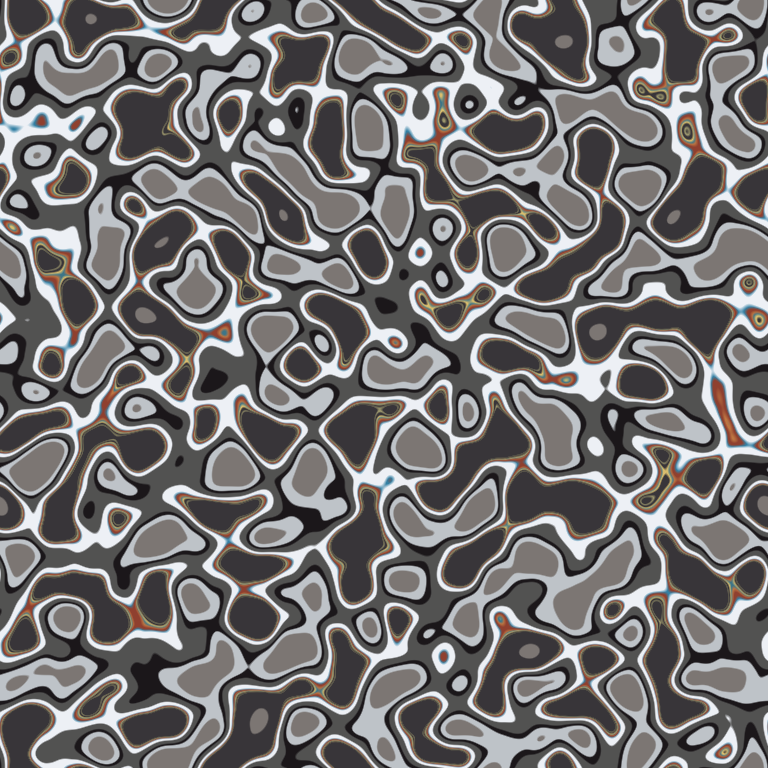
Give the GLSL for this pattern, as a three.js fragment shader.

```glsl
// Seamless contour bands of smooth noise: grey islands, dark pools with thin coloured rims.
#define CELLS 16.0      // noise cells across the canvas
#define EDGE 0.0018     // width of the smoothed edges, in canvas units
#define SPREAD 0.305    // standard deviation of the summed noise
#define SEED 3.0

varying vec2 vUv;

const vec3 STONE  = vec3(0.485, 0.462, 0.450);
const vec3 SILVER = vec3(0.745, 0.765, 0.785);
const vec3 INK    = vec3(0.105, 0.090, 0.100);
const vec3 SLATE  = vec3(0.320, 0.320, 0.318);
const vec3 WHITE  = vec3(0.930, 0.942, 0.962);
const vec3 BLUE   = vec3(0.200, 0.500, 0.640);
const vec3 BRICK  = vec3(0.560, 0.250, 0.185);
const vec3 OCHRE  = vec3(0.740, 0.460, 0.260);
const vec3 TEAL   = vec3(0.240, 0.460, 0.530);
const vec3 YELLOW = vec3(0.850, 0.740, 0.430);
const vec3 OLIVE  = vec3(0.600, 0.580, 0.420);
const vec3 PLUM   = vec3(0.220, 0.208, 0.222);

float hash(vec2 p) {
  return fract(sin(dot(p, vec2(127.1, 311.7))) * 43758.5453);
}

// Slope of one lattice corner; the lattice wraps at the canvas edge
float corner(vec2 cell, vec2 offset, float seed) {
  float angle = 6.28318 * hash(mod(cell, CELLS) + seed * 17.3);
  return dot(vec2(cos(angle), sin(angle)), offset);
}

float gradientNoise(vec2 p, float seed) {
  vec2 i = floor(p);
  vec2 f = p - i;
  vec2 u = f * f * f * (f * (f * 6.0 - 15.0) + 10.0);
  vec2 e = vec2(1.0, 0.0);
  float low  = mix(corner(i, f, seed), corner(i + e.xy, f - e.xy, seed), u.x);
  float high = mix(corner(i + e.yx, f - e.yx, seed), corner(i + e.xx, f - e.xx, seed), u.x);
  return mix(low, high, u.y);
}

// Two lattices shifted by half a cell hide the grid; unit variance
float field(vec2 uv) {
  vec2 p = uv * CELLS;
  return (gradientNoise(p, SEED) + gradientNoise(p + 0.5, SEED + 1.0)) / SPREAD;
}

// Changes to the next colour above a level, covering partial pixels exactly
void band(inout vec3 color, inout vec3 last, vec3 next, float level, float height, float blur) {
  color += (next - last) * clamp((height - level) / blur + 0.5, 0.0, 1.0);
  last = next;
}

void main() {
  float h = field(vUv);
  vec2 slope = vec2(field(vUv + vec2(EDGE, 0.0)), field(vUv + vec2(0.0, EDGE))) - h;
  float blur = length(slope) + 0.008;

  vec3 color = STONE;
  vec3 last = STONE;

  // Broad neutral bands
  band(color, last, SILVER, -1.22, h, blur);
  band(color, last, INK,    -0.71, h, blur);
  band(color, last, SLATE,  -0.40, h, blur);
  band(color, last, WHITE,   0.17, h, blur);

  // Thin coloured rim
  band(color, last, BLUE,    0.555, h, blur + 0.03);
  band(color, last, BRICK,   0.605, h, blur + 0.02);
  band(color, last, OCHRE,   0.695, h, blur + 0.02);
  band(color, last, TEAL,    0.735, h, blur + 0.01);
  band(color, last, YELLOW,  0.770, h, blur + 0.01);
  band(color, last, PLUM,    0.810, h, blur);
  band(color, last, OLIVE,   0.875, h, blur);
  band(color, last, PLUM,    0.900, h, blur);

  // Rare peaks inside the dark pools
  band(color, last, STONE,   2.45, h, blur);

  gl_FragColor = vec4(color, 1.0);
}
```
